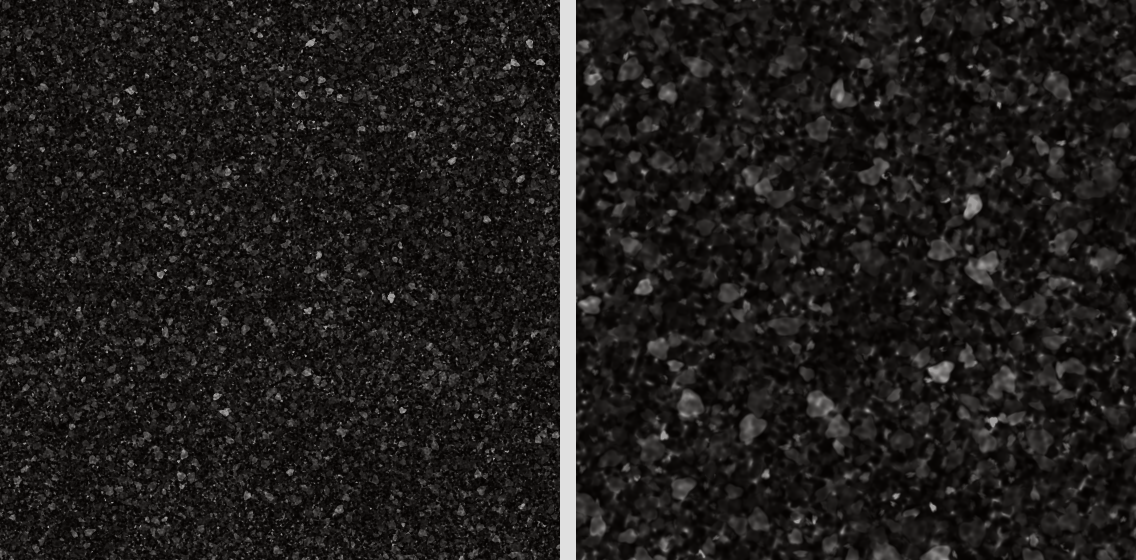
Left: the whole. Right: its middle third, enlarged.
Give the GLSL for this texture, as a WebGL 2 fragment shader.

```glsl
#version 300 es
precision highp float;
// Dark speckled stone: a fine mottled ground under three layers of scattered,
// slightly irregular elliptical grains, from tiny specks to pale chips.
// Brightness is log-normal everywhere, so most is near black and few grains glow.

#define GROUND_TONE 0.055   // median brightness of the ground
#define GROUND_SPREAD 0.75  // log contrast of the ground
#define MOTTLE_SCALE 235.0  // ground features across the canvas
#define GRAIN_MOTTLE 0.22   // log contrast inside the grains
#define EDGE_SOFTNESS 0.0011
#define OUTLINE_WOBBLE 0.13
#define PATCH_SPREAD 0.13   // log contrast of broad light and dark patches
#define MAX_TONE 0.62
#define WARM_TINT vec3(0.009, 0.0, -0.005)

uniform vec2 u_resolution;
out vec4 fragColor;

// Four uniform random numbers for an integer cell and a layer seed.
vec4 hash4(vec2 cell, float seed) {
    uvec4 v = uvec4(ivec4(ivec2(cell), int(seed), 17));
    v = v * 1664525u + 1013904223u;
    v += v.yzxy * v.wxyz;
    v ^= v >> 16u;
    v += v.yzxy * v.wxyz;
    v ^= v >> 16u;
    return vec4(v >> 8u) / 16777216.0;
}

float valueNoise(vec2 p, float seed) {
    vec2 cell = floor(p);
    vec2 f = fract(p);
    f = f * f * (3.0 - 2.0 * f);
    float bottom = mix(hash4(cell, seed).x, hash4(cell + vec2(1, 0), seed).x, f.x);
    float top = mix(hash4(cell + vec2(0, 1), seed).x, hash4(cell + vec2(1, 1), seed).x, f.x);
    return mix(bottom, top, f.y);
}

mat2 rotation(float angle) {
    float c = cos(angle), s = sin(angle);
    return mat2(c, s, -s, c);
}

// Two turned noises, scaled to about zero mean and unit deviation.
float mottle(vec2 uv) {
    float coarse = valueNoise(rotation(0.6) * uv * MOTTLE_SCALE, 1.0);
    float fine = valueNoise(rotation(1.9) * uv * MOTTLE_SCALE * 1.45, 2.0);
    return (0.5 * (coarse + fine) - 0.5) / 0.148;
}

// Lays one layer of grains over the tone below it.
float addGrains(float tone, vec2 uv, float cells, float radius, float density,
                float median, float spread, float grainMottle, float seed) {
    float softness = max(EDGE_SOFTNESS, 0.7 / min(u_resolution.x, u_resolution.y));
    vec2 home = floor(uv * cells);
    for (int y = -1; y <= 1; y++) {
        for (int x = -1; x <= 1; x++) {
            vec2 cell = home + vec2(x, y);
            vec4 place = hash4(cell, seed);
            if (place.z > density) continue;
            vec4 look = hash4(cell, seed + 1.0);
            vec4 light = hash4(cell, seed + 2.0);

            // Turned ellipse with a lobed outline
            vec2 q = rotation(place.w * 6.2832) * (uv - (cell + place.xy) / cells);
            float size = radius * mix(0.7, 1.3, look.x);
            float stretch = mix(1.0, 1.35, look.y);
            q *= vec2(1.0 / stretch, stretch) / size;
            float angle = atan(q.y, q.x + 1e-5);
            float outline = 1.0 + OUTLINE_WOBBLE * sin(3.0 * angle + 6.2832 * look.z)
                          + 0.5 * OUTLINE_WOBBLE * sin(5.0 * angle + 6.2832 * look.w);
            float dist = (length(q) - outline) * size;
            float cover = 1.0 - smoothstep(-softness, softness, dist);

            // Sum of uniforms gives a nearly normal log brightness
            float normal = 2.0 * (light.x + light.y + light.z - 1.5);
            float grainTone = median * exp(spread * normal + GRAIN_MOTTLE * grainMottle);
            tone = mix(tone, grainTone, cover * mix(0.75, 1.0, light.w));
        }
    }
    return tone;
}

void main() {
    vec2 uv = gl_FragCoord.xy / min(u_resolution.x, u_resolution.y);
    float grit = mottle(uv);

    // Ground, then specks, middle grains and pale chips
    float tone = GROUND_TONE * exp(GROUND_SPREAD * grit);
    tone = addGrains(tone, uv, 210.0, 0.0019, 0.45, 0.085, 0.80, grit, 10.0);
    tone = addGrains(tone, uv, 110.0, 0.0036, 0.52, 0.095, 0.60, grit, 20.0);
    tone = addGrains(tone, uv, 64.0, 0.0060, 0.27, 0.190, 0.45, grit, 30.0);

    // Broad uneven patches
    float patches = valueNoise(uv * 9.0, 40.0) + valueNoise(uv * 23.0, 41.0) - 1.0;
    tone *= exp(PATCH_SPREAD * patches * 2.0);

    vec3 color = vec3(min(tone, MAX_TONE)) + WARM_TINT;
    fragColor = vec4(clamp(color, 0.0, 1.0), 1.0);
}
```
